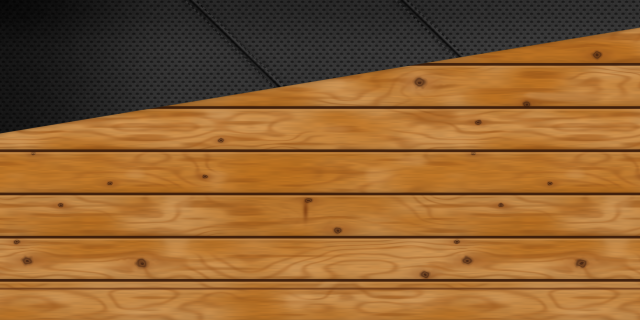
This texture is drawn by a Shadertoy shader. Its source:

```glsl
// Knotty varnished pine planks under a slanted sheet of perforated, stitched black leather.

const float TILE = 1.375; // the boards repeat along x

float hash(vec2 p) {
    vec3 q = fract(vec3(p.xyx) * 0.1031);
    q += dot(q, q.yzx + 33.33);
    return fract((q.x + q.y) * q.z);
}

// Value noise, periodic in x
float noise(vec2 p, float period) {
    vec2 i = floor(p), f = fract(p);
    f = f * f * (3.0 - 2.0 * f);
    float x0 = mod(i.x, period), x1 = mod(i.x + 1.0, period);
    return mix(mix(hash(vec2(x0, i.y)), hash(vec2(x1, i.y)), f.x),
               mix(hash(vec2(x0, i.y + 1.0)), hash(vec2(x1, i.y + 1.0)), f.x), f.y);
}

// Noise with an integer number of cells per tile
float grainNoise(vec2 p, float cells, float rows) {
    return noise(vec2(p.x / TILE * cells, p.y * rows), cells);
}

vec3 wood(vec2 p, float px) {
    // Knots: x, y, radius
    vec3 knots[15] = vec3[15](
        vec3(1.312, 0.742, 0.024), vec3(0.271, 0.674, 0.016), vec3(0.490, 0.828, 0.019),
        vec3(0.120, 0.617, 0.013), vec3(0.690, 0.560, 0.012), vec3(0.964, 0.374, 0.015),
        vec3(1.055, 0.281, 0.018), vec3(0.443, 0.177, 0.023), vec3(0.086, 0.185, 0.021),
        vec3(1.328, 0.143, 0.019), vec3(0.190, 0.359, 0.011), vec3(0.344, 0.427, 0.011),
        vec3(0.641, 0.448, 0.011), vec3(0.052, 0.245, 0.013), vec3(0.104, 0.521, 0.010));
    float row = floor((p.y - 0.124) / 0.135);
    float bend = 0.0, knotDark = 0.0, knotHalo = 0.0;
    for (int i = 0; i < 15; i++) {
        vec3 k = knots[i];
        vec2 d = p - k.xy;
        d.x = mod(d.x + TILE * 0.5, TILE) - TILE * 0.5;
        // Each knot stays inside its own board
        float same = 1.0 - step(0.5, abs(floor((k.y - 0.124) / 0.135) - row));
        d += 0.25 * k.z * (vec2(noise(p * 90.0, 999.0), noise(p * 90.0 + 31.0, 999.0)) - 0.5);
        float r = length(d * vec2(0.85, 1.1)) / k.z;
        float rings = 0.55 + 0.45 * cos(r * 13.0);
        knotDark += same * (smoothstep(0.95, 0.45, r) * (0.35 + 0.3 * rings) + 0.4 * smoothstep(0.4, 0.1, r));
        knotHalo += same * exp(-dot(d * vec2(0.4, 1.0), d * vec2(0.4, 1.0)) / (k.z * k.z));
        bend += same * d.y * exp(-dot(d * vec2(0.45, 1.0), d * vec2(0.45, 1.0)) / (3.0 * k.z * k.z));
    }

    // Grain flows along the board and around the knots
    vec2 g = vec2(p.x, p.y - 0.65 * bend + row * 7.31);
    float broad = grainNoise(g, 5.0, 13.0);
    float figure = grainNoise(g + 3.7, 4.0, 9.0) + 0.3 * grainNoise(g, 14.0, 30.0);
    float rings = 0.5 + 0.5 * sin(figure * 34.0 + g.y * 120.0);
    float streak = grainNoise(g, 9.0, 75.0);
    float fiber = grainNoise(g, 40.0, 230.0);
    float patches = grainNoise(g + 9.2, 11.0, 22.0);

    vec3 col = mix(vec3(0.71, 0.43, 0.13), vec3(0.79, 0.57, 0.32), smoothstep(0.15, 0.85, 0.6 * broad + 0.4 * patches));
    col = mix(col, vec3(0.72, 0.43, 0.11), 0.55 * exp(-pow((p.y - 0.46) / 0.075, 2.0)));
    col = mix(col, vec3(0.61, 0.34, 0.11), 0.4 * pow(rings, 3.0) * smoothstep(0.25, 0.7, broad));
    col = mix(col, vec3(0.60, 0.33, 0.09), 0.55 * smoothstep(0.6, 0.95, streak));
    col *= 0.96 + 0.08 * fiber + 0.04 * (hash(vec2(row, 4.0)) - 0.5);
    col = mix(col, vec3(0.83, 0.62, 0.38), 0.35 * smoothstep(0.72, 0.95, patches));

    // Knots and one resin run below a knot
    col = mix(col, vec3(0.58, 0.31, 0.11), 0.5 * clamp(knotHalo, 0.0, 1.0));
    col = mix(col, vec3(0.24, 0.12, 0.06), clamp(knotDark, 0.0, 0.85));
    vec2 run = (p - vec2(0.955, 0.342)) / vec2(0.008, 0.03);
    col = mix(col, vec3(0.45, 0.20, 0.04), 0.7 * exp(-dot(run, run)));

    // Joints: dark gap, soft shade and a lit lower lip
    float s = mod(p.y - 0.0565, 0.135) - 0.0675;
    col *= 1.0 - 0.22 * exp(-abs(s) / 0.009);
    col = mix(col, vec3(0.86, 0.62, 0.35), 0.5 * exp(-pow((s + 0.0075) / 0.003, 2.0)));
    col = mix(col, vec3(0.22, 0.10, 0.035), 0.9 * (1.0 - smoothstep(0.002, 0.002 + 1.3 * px, abs(s))));
    float lip = abs(p.y - 0.098);
    col = mix(col, vec3(0.40, 0.20, 0.07), 0.75 * (1.0 - smoothstep(0.001, 0.001 + 1.3 * px, lip)));
    return col;
}

vec3 leather(vec2 p, float px) {
    float light = 0.085 + 0.12 * smoothstep(0.0, 0.6, p.x) + 0.035 * smoothstep(0.8, 2.0, p.x);
    light -= 0.05 * smoothstep(0.82, 1.0, p.y);
    light += 0.016 * (noise(p * 130.0, 999.0) - 0.5) + 0.012 * (noise(p * 260.0, 999.0) - 0.5);

    // Staggered perforations with a lit lower rim
    vec2 q = p / vec2(0.022, 0.0125);
    q.x += 0.5 * mod(floor(q.y), 2.0);
    vec2 c = (fract(q) - 0.5) * vec2(0.022, 0.0125);
    float hole = 1.0 - smoothstep(0.0018, 0.0032 + px, length(c * vec2(0.8, 1.0)));
    float rim = 1.0 - smoothstep(0.0018, 0.0032 + px, length((c + vec2(0.0, 0.0035)) * vec2(0.8, 1.0)));
    light *= 1.0 + 0.14 * rim - 0.5 * hole;

    // Two diagonal seams, each a fold between two rows of stitches
    for (int i = 0; i < 2; i++) {
        float d = (p.x - 0.594 - 0.661 * float(i) + (p.y - 1.0) * 1.027) * 0.698;
        float along = (p.x - p.y) * 0.707;
        light *= 1.0 - 0.25 * exp(-pow(d / 0.018, 2.0));
        light *= 1.0 - 0.65 * exp(-pow(d / 0.0035, 2.0));
        light += 0.07 * exp(-pow((d - 0.007) / 0.003, 2.0));
        float thread = smoothstep(0.15, 0.35, abs(fract(along / 0.017) - 0.5));
        light += (0.11 * thread - 0.05) * exp(-pow((abs(d) - 0.012) / 0.0028, 2.0));
    }
    return light * vec3(1.01, 1.0, 1.0);
}

void mainImage(out vec4 fragColor, in vec2 fragCoord) {
    float px = 1.0 / iResolution.y;
    vec2 p = fragCoord * px;
    // Slanted boundary, positive on the leather side
    float edge = (p.y - 0.583 - 0.1655 * p.x) * 0.987;
    vec3 boards = wood(p, px) * (1.0 - 0.2 * exp(min(edge, 0.0) / 0.006));
    vec3 col = mix(boards, leather(p, px), smoothstep(-0.7 * px, 0.7 * px, edge));
    fragColor = vec4(clamp(col, 0.0, 1.0), 1.0);
}
```
